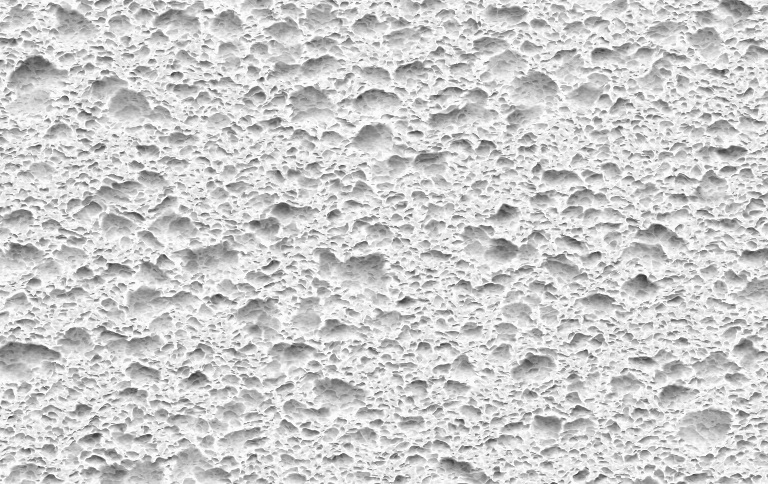
Write a Shadertoy shader that draws this texture.

```glsl
// Pale porous sponge: packed irregular pores, shadowed at the top and lit at the bottom.

const float BASE_TONE     = 0.915;  // membrane between pores
const float LIT_WALL      = 0.95;   // lower wall of a pore
const float DEEP_SHADOW   = 0.40;   // upper wall of the deepest pores
const float SOFT_SHADOW   = 0.70;   // upper wall of the shallowest pores
const float RIM_LIGHT     = 0.07;
const float GRAIN_AMOUNT  = 0.26;
const float DETAIL_KEPT   = 0.40;   // fine relief that survives inside a pore
const float PORE_STRETCH  = 1.4;    // width over height
const float MIN_RADIUS    = 0.15;   // in cells
const float MAX_RADIUS    = 0.50;
const float SMALLEST_CELL = 0.0125; // in canvas heights
const float CELL_GROWTH   = 1.6;
const int   PORE_LAYERS   = 5;

vec3 hash3(vec2 p) {
    vec3 h = fract(p.xyx * vec3(0.1031, 0.1030, 0.0973));
    h += dot(h, h.yxz + 33.33);
    return fract((h.xxy + h.yzz) * h.zyx);
}

// Layered sines that bend the pore outlines.
vec2 warp(vec2 p) {
    vec2 w = 0.0040 * sin(37.0 * p.yx + vec2(0.0, 2.0) + 2.0 * sin(23.0 * p));
    w += 0.0018 * sin(111.0 * p.yx + vec2(1.0, 4.0) + 2.0 * sin(83.0 * p));
    w += 0.0007 * sin(290.0 * p.yx + vec2(3.0, 5.0) + 2.0 * sin(217.0 * p));
    return p + w;
}

// Distance to the nearest cell point: high along the thin ridges.
float cellular(vec2 q) {
    vec2 id = floor(q);
    float nearest = 4.0;
    for (int y = -1; y <= 1; y++)
    for (int x = -1; x <= 1; x++) {
        vec2 cell = id + vec2(x, y);
        vec2 d = cell + hash3(cell).xy - q;
        nearest = min(nearest, dot(d, d));
    }
    return sqrt(nearest);
}

// Lays one size of pores over the tone so far.
float addPores(float tone, vec2 p, float size, float density, float seed, float pixel) {
    vec2 q = p / (size * vec2(PORE_STRETCH, 1.0)) + seed;
    vec2 id = floor(q);
    float relief = tone - BASE_TONE;
    for (int y = -1; y <= 1; y++)
    for (int x = -1; x <= 1; x++) {
        vec2 cell = id + vec2(x, y);
        vec3 place = hash3(cell + seed);
        vec3 form = hash3(cell + seed + 57.0);
        if (place.z > density) continue;

        // Wobbly, slightly tilted outline
        vec2 d = q - cell - 0.5 - 0.8 * (place.xy - 0.5);
        float tilt = 0.9 * (form.x - 0.5);
        d = mat2(cos(tilt), -sin(tilt), sin(tilt), cos(tilt)) * d;
        float angle = atan(d.y, d.x);
        float radius = mix(MIN_RADIUS, MAX_RADIUS, form.y * form.y);
        float wobble = 1.0 + 0.12 * sin(2.0 * angle + 6.3 * form.z)
                           + 0.10 * sin(3.0 * angle + 6.3 * place.x)
                           + 0.05 * sin(5.0 * angle + 6.3 * place.y);
        float edge = length(d) / (radius * wobble);

        // Crisp upper lip, soft lower lip
        float up = clamp(0.5 + 0.5 * d.y / radius, 0.0, 1.0);
        float blur = max(mix(0.32, 0.09, up), 0.7 * pixel / (radius * size));
        float inside = 1.0 - smoothstep(1.0 - blur, 1.0 + blur, edge);

        float shadow = mix(DEEP_SHADOW, SOFT_SHADOW, form.z);
        float wall = mix(LIT_WALL, shadow, smoothstep(0.05, 0.95, up));
        float ring = (edge - 1.15) / 0.13;
        tone += RIM_LIGHT * exp(-ring * ring);
        tone = mix(tone, wall + DETAIL_KEPT * relief, inside);
    }
    return tone;
}

void mainImage(out vec4 fragColor, in vec2 fragCoord) {
    vec2 p = fragCoord / iResolution.y;
    float pixel = 1.0 / iResolution.y;
    vec2 bent = warp(p);

    // Fine membrane relief
    float grain = 0.6 * cellular(bent * vec2(85.0, 120.0))
                + 0.4 * cellular(bent * vec2(170.0, 220.0) + 31.0);
    float tone = BASE_TONE + GRAIN_AMOUNT * (grain - 0.42);

    // Pores from smallest to largest, rarer as they grow
    float size = SMALLEST_CELL;
    for (int i = 0; i < PORE_LAYERS; i++) {
        float k = float(i) / float(PORE_LAYERS - 1);
        float density = mix(1.0, 0.45, k * k);
        tone = addPores(tone, bent, size, density, 17.0 * float(i) + 5.0, pixel);
        size *= CELL_GROWTH;
    }

    // Faint fibres across everything
    tone += 0.10 * (cellular(p * vec2(120.0, 190.0) + 71.0) - 0.45);
    fragColor = vec4(vec3(clamp(tone, 0.0, 0.985)), 1.0);
}
```
